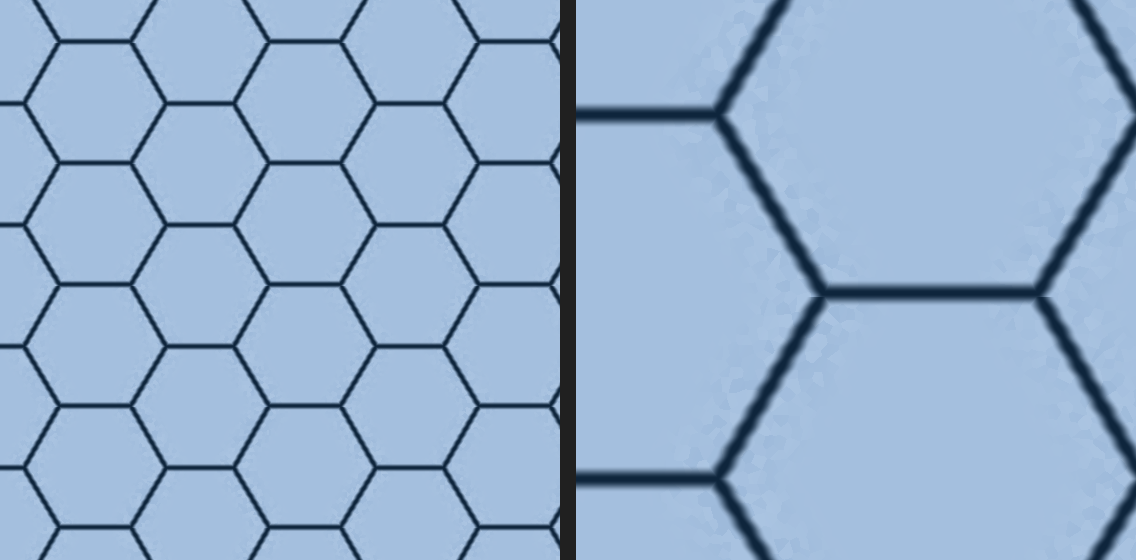
Left, the full canvas; right, a detail of the centre.
Give the GLSL for this pattern, as a Shadertoy shader.

```glsl
// Flat-topped hexagon mesh: thin navy lines on pale blue.
// Space is folded into half a tile, where distances to five segments give the
// mesh; cellular noise adds faint mottling beside the slanted sides.

#define TILE vec2(0.3745, 0.2168)   // two columns wide, one hexagon tall
#define ORIGIN vec2(0.1699, 0.8151) // column axis, height of a side corner
#define FLAT_X 0.0638               // half length of a horizontal side
#define CORNER_X 0.1270             // half width of a hexagon
#define RISE 0.1107                 // side corner up to the upper side
#define LINE_CORE 0.0006            // half width of the solid line centre
#define LINE_EDGE 0.0081            // half width where the line has faded out
#define GRAIN_SCALE 150.0
#define MOTTLE 0.055
#define FILL_COLOR vec3(0.645, 0.750, 0.870)
#define LINE_COLOR vec3(0.055, 0.145, 0.235)

float segmentDistance(vec2 p, vec2 a, vec2 b) {
    vec2 ap = p - a, ab = b - a;
    return length(ap - ab * clamp(dot(ap, ab) / dot(ab, ab), 0.0, 1.0));
}

vec2 hash22(vec2 p) {
    vec3 q = fract(p.xyx * vec3(0.1031, 0.1030, 0.0973));
    q += dot(q, q.yzx + 33.33);
    return fract((q.xx + q.yz) * q.zy);
}

// Random value of the nearest scattered point
float cellularNoise(vec2 p) {
    vec2 cell = floor(p);
    float nearest = 9.0, value = 0.0;
    for (int y = -1; y <= 1; y++)
    for (int x = -1; x <= 1; x++) {
        vec2 id = cell + vec2(x, y);
        vec2 h = hash22(id);
        float d = length(id + h - p);
        if (d < nearest) {
            nearest = d;
            value = fract(h.x * 7.3 + h.y * 3.7);
        }
    }
    return value;
}

// Distances to the horizontal sides (x) and slanted sides (y)
vec2 hexMesh(vec2 p) {
    vec2 q = mod(p - ORIGIN + 0.5 * TILE, TILE) - 0.5 * TILE;
    q.x = abs(q.x);
    vec2 corner = vec2(CORNER_X, 0.0);
    vec2 upper = vec2(FLAT_X, RISE);
    vec2 lower = vec2(FLAT_X, RISE - TILE.y);
    float level = segmentDistance(q, corner, vec2(0.5 * TILE.x, 0.0));
    level = min(level, segmentDistance(q, vec2(0.0, upper.y), upper));
    level = min(level, segmentDistance(q, vec2(0.0, lower.y), lower));
    float slant = min(segmentDistance(q, corner, upper),
                      segmentDistance(q, corner, lower));
    return vec2(level, slant);
}

void mainImage(out vec4 fragColor, in vec2 fragCoord) {
    float size = min(iResolution.x, iResolution.y);
    vec2 p = fragCoord / size;
    vec2 sides = hexMesh(p);

    // Faint grain in a band beside the slanted sides
    float grain = cellularNoise(p * GRAIN_SCALE) - 0.5;
    float band = smoothstep(0.045, 0.008, sides.y);
    vec3 color = FILL_COLOR + grain * MOTTLE * band * vec3(1.0, 0.8, 0.55);

    // Soft lines, with a slight ripple along the slants
    float ripple = 0.0004 * sin(p.y * 530.0);
    float d = min(sides.x, sides.y + ripple);
    float fade = max(LINE_EDGE, LINE_CORE + 1.5 / size);
    color = mix(LINE_COLOR, color, smoothstep(LINE_CORE, fade, d));
    fragColor = vec4(color, 1.0);
}
```
